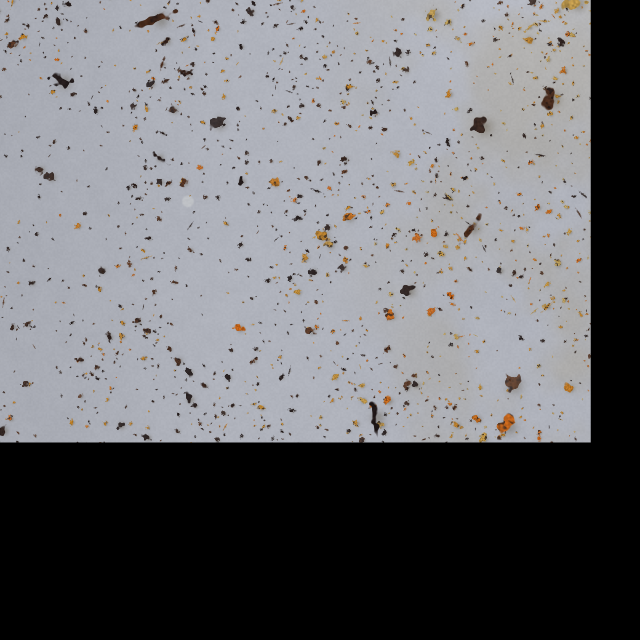
This texture is drawn by a three.js fragment shader. Its source:

```glsl
// Amber, brown and black grains strewn on a pale blue-grey sheet with a black margin.
varying vec2 vUv;

const vec2 SHEET_CORNER = vec2(0.923, 0.3086); // right and lower edge of the sheet
const vec3 SHEET_COOL = vec3(0.675, 0.687, 0.722);
const vec3 SHEET_WARM = vec3(0.655, 0.645, 0.625);
const vec3 BLACK  = vec3(0.11, 0.08, 0.08);
const vec3 BROWN  = vec3(0.33, 0.19, 0.11);
const vec3 ORANGE = vec3(0.70, 0.34, 0.06);
const vec3 AMBER  = vec3(0.66, 0.44, 0.12);
const vec3 STRAW  = vec3(0.67, 0.56, 0.30);
const vec3 DISC   = vec3(0.77, 0.78, 0.79);
const float SOFTNESS = 0.0013;
const float SHADOW = 0.22;
const float SENSOR_NOISE = 0.022;

vec3 hash3(vec2 p) {
  vec3 q = fract(p.xyx * vec3(0.1031, 0.1030, 0.0973));
  q += dot(q, q.yxz + 33.33);
  return fract((q.xxy + q.yzz) * q.zyx);
}

float noise(vec2 p) {
  vec2 i = floor(p), f = fract(p);
  f = f * f * (3.0 - 2.0 * f);
  float low = mix(hash3(i).x, hash3(i + vec2(1.0, 0.0)).x, f.x);
  float high = mix(hash3(i + vec2(0.0, 1.0)).x, hash3(i + vec2(1.0)).x, f.x);
  return mix(low, high, f.y);
}

float fbm(vec2 p) {
  return 0.55 * noise(p) + 0.3 * noise(p * 2.1 + 7.0) + 0.15 * noise(p * 4.3 + 19.0);
}

// Dark grains prevail on the left, yellow ones on the right.
vec3 grainColor(float pick, float tone, float x) {
  float yellowShare = mix(0.22, 0.62, smoothstep(0.4, 0.7, x));
  if (pick > yellowShare) return mix(BLACK, BROWN, tone * tone);
  vec3 warm = mix(ORANGE, AMBER, smoothstep(0.1, 0.4, tone));
  return mix(warm, STRAW, smoothstep(0.4, 1.0, tone) * smoothstep(0.3, 0.65, x));
}

// One size class of grains, at most one per cell, painted over col.
void scatter(inout vec3 col, vec2 p, float cell, float radius, float share, float seed) {
  vec2 home = floor(p / cell);
  for (int j = -1; j <= 1; j++) {
    for (int i = -1; i <= 1; i++) {
      vec2 id = home + vec2(float(i), float(j));
      vec3 place = hash3(id + seed);
      vec2 center = (id + place.xy) * cell;
      float cluster = smoothstep(0.25, 0.75, noise(center * 13.0 + 3.0));
      if (place.z > share * mix(0.45, 1.55, cluster)) continue;

      vec3 form = hash3(id + seed + 71.0);
      vec3 tint = hash3(id + seed + 143.0);
      float r = radius * mix(0.55, 1.5, form.x * form.x);
      float angle = 6.2832 * form.y;
      float stretch = 1.0 + 0.45 * form.z + 0.9 * step(0.96, form.z);
      vec2 axis = vec2(cos(angle), sin(angle));
      vec2 offset = p - center;
      if (length(offset) > 5.0 * r) continue;

      // Lumpy ellipse
      vec2 q = vec2(dot(offset, axis), dot(offset, vec2(-axis.y, axis.x))) / r;
      float lumps = noise(q * 1.5 + 40.0 * tint.xy);
      float body = length(q * vec2(1.0 / stretch, stretch)) - 1.0 + 1.3 * (lumps - 0.45);
      float cover = 1.0 - smoothstep(-SOFTNESS, SOFTNESS, body * r / stretch);

      // Soft shadow, drawn out to the right
      vec2 shade = (offset - vec2(0.5, -0.2) * r) / r;
      col *= 1.0 - SHADOW * exp(-1.1 * dot(shade, shade)) * vec3(0.8, 0.9, 1.1);

      // Mottled body with dark crumbs and a faint sheen
      vec3 skin = grainColor(tint.x, tint.y, center.x);
      float mottle = noise(q * 2.2 + 30.0 * tint.yz);
      skin = mix(skin, BLACK, 0.75 * smoothstep(0.55, 0.85, mottle) * step(0.35, tint.z));
      skin *= 0.85 + 0.4 * noise(q * 3.5 + 11.0);
      col = mix(col, skin, cover * mix(0.8, 1.0, form.z));
    }
  }
}

// Rare pale round spots on the sheet
void paleDiscs(inout vec3 col, vec2 p) {
  const float CELL = 0.13;
  vec2 id = floor(p / CELL);
  vec3 h = hash3(id + 311.0);
  float d = length(p - (id + 0.2 + 0.6 * h.xy) * CELL) - 0.009;
  col = mix(col, DISC, 0.7 * step(h.z, 0.08) * (1.0 - smoothstep(-0.002, 0.002, d)));
}

// Cool sheet with a warm haze on the right and brighter top
vec3 sheet(vec2 p) {
  float haze = smoothstep(0.42, 0.85, p.x) * smoothstep(0.3, 0.7, fbm(p * 9.0));
  vec3 col = mix(SHEET_COOL, SHEET_WARM, 0.75 * haze);
  col *= 0.975 + 0.045 * smoothstep(0.0, 0.4, p.x);
  col += 0.035 * smoothstep(0.7, 1.0, p.y) * smoothstep(0.4, 0.9, p.x);
  return col + 0.02 * (fbm(p * 40.0) - 0.5);
}

void main() {
  vec2 p = vUv;
  vec3 col = sheet(p);
  paleDiscs(col, p);
  scatter(col, p, 0.0125, 0.0012, 0.27, 17.0);
  scatter(col, p, 0.020, 0.0024, 0.27, 203.0);
  scatter(col, p, 0.035, 0.0044, 0.33, 419.0);
  scatter(col, p, 0.090, 0.0088, 0.30, 631.0);
  col += SENSOR_NOISE * (noise(p * 400.0) - 0.5);

  vec2 inside = smoothstep(-0.001, 0.001, vec2(SHEET_CORNER.x - p.x, p.y - SHEET_CORNER.y));
  gl_FragColor = vec4(col * inside.x * inside.y, 1.0);
}
```
